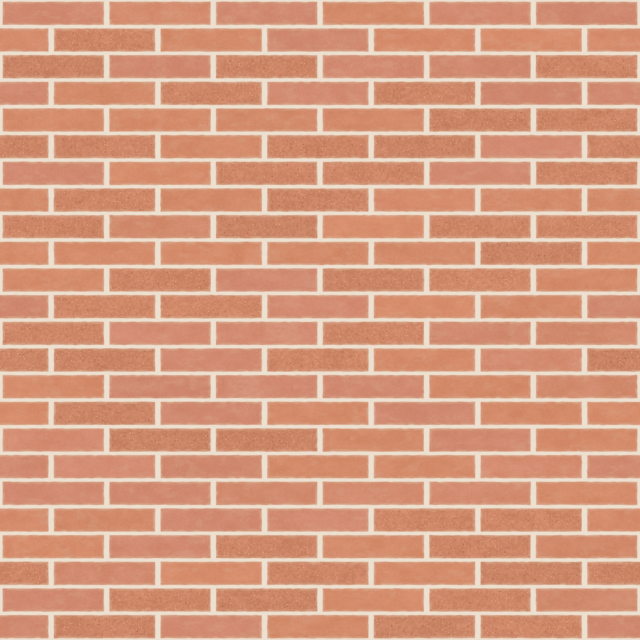
Write a three.js fragment shader that draws this texture.

```glsl
// Running-bond wall of slim terracotta bricks with pale cream mortar.
varying vec2 vUv;

const vec2 BRICKS = vec2(6.0, 24.0);        // repeats across and down
const float ASPECT = 4.0;                   // brick pitch, in row heights
const float ROW_SHIFT = 0.52;               // offset of alternate rows
const vec2 HALF_BRICK = vec2(1.895, 0.43);  // in row heights
const float EDGE_SOFTNESS = 0.035;

const vec3 MORTAR = vec3(0.932, 0.885, 0.822);
const vec3 MORTAR_SHADE = vec3(0.90, 0.83, 0.76);
const vec3 ORANGE_CLAY = vec3(0.833, 0.547, 0.418);
const vec3 PINK_CLAY = vec3(0.822, 0.543, 0.445);
const vec3 GRAINY_CLAY = vec3(0.802, 0.528, 0.405);
const vec3 WORN_RIM = vec3(0.84, 0.65, 0.54);
const vec3 SPECK = vec3(0.89, 0.69, 0.56);

float hash(vec2 p) {
  vec3 q = fract(p.xyx * vec3(0.1031, 0.1030, 0.0973));
  q += dot(q, q.yzx + 33.33);
  return fract((q.x + q.y) * q.z);
}

float noise(vec2 p) {
  vec2 i = floor(p);
  vec2 f = fract(p);
  f = f * f * (3.0 - 2.0 * f);
  float low = mix(hash(i), hash(i + vec2(1.0, 0.0)), f.x);
  float high = mix(hash(i + vec2(0.0, 1.0)), hash(i + 1.0), f.x);
  return mix(low, high, f.y);
}

float fbm(vec2 p) {
  float sum = 0.0;
  float gain = 0.5;
  for (int i = 0; i < 4; i++) {
    sum += gain * noise(p);
    p = p * 2.03 + 17.3;
    gain *= 0.5;
  }
  return sum / 0.9375;
}

float boxDistance(vec2 p, vec2 halfSize, float radius) {
  vec2 d = abs(p) - halfSize + radius;
  return length(max(d, 0.0)) + min(max(d.x, d.y), 0.0) - radius;
}

// Small round dots, at most one in each grid cell
float specks(vec2 p, float density) {
  vec2 cell = floor(p);
  vec2 jitter = 0.3 + 0.4 * vec2(hash(cell + 7.1), hash(cell + 23.7));
  float dot1 = 1.0 - smoothstep(0.1, 0.32, length(fract(p) - jitter));
  return dot1 * step(1.0 - density, hash(cell + 51.9));
}

vec3 brickColor(vec2 p, vec2 id, float dist) {
  float kind = hash(id + 3.7);
  float pink = smoothstep(0.25, 0.45, kind);
  float grainy = step(0.68, kind);
  vec2 s = p + 40.0 * vec2(hash(id + 11.3), hash(id + 29.1));

  // Base clay, firing tone and cloudy stains
  vec3 color = mix(mix(ORANGE_CLAY, PINK_CLAY, pink), GRAINY_CLAY, grainy);
  color *= 1.0 + 0.025 * (hash(id + 61.7) - 0.5);
  float cloud = fbm(s * vec2(1.7, 3.0)) - 0.5;
  color += cloud * mix(vec3(0.04, 0.06, 0.07), vec3(0.05), grainy);
  float smear = smoothstep(0.57, 0.78, fbm(s * vec2(2.4, 4.5) + 9.0));
  color = mix(color, WORN_RIM, 0.25 * smear * (1.0 - grainy));

  // Sandy grain, pits and pale specks
  color += (noise(s * 15.0) - 0.5) * mix(0.018, 0.055, grainy);
  color -= 0.05 * specks(s * 7.0, 0.14) * mix(0.25, 1.0, grainy);
  color = mix(color, SPECK, specks(s * 9.0 + 5.0, 0.12) * mix(0.06, 0.5, grainy));

  // Broken pale wear around the rim
  float rim = smoothstep(-0.12, -0.015, dist);
  float wear = smoothstep(0.25, 0.75, noise(s * vec2(5.0, 9.0)));
  return mix(color, WORN_RIM, rim * mix(0.25, 0.8, wear));
}

vec3 mortarColor(vec2 p, float dist) {
  float contact = 1.0 - smoothstep(0.0, 0.05, dist);
  float mottling = fbm(p * 5.0);
  return mix(MORTAR, MORTAR_SHADE, 0.3 * contact + 0.25 * mottling);
}

void main() {
  // Brick layout; ids wrap so that split bricks continue across the sides
  vec2 grid = vUv * BRICKS;
  float row = floor(grid.y);
  grid.x += ROW_SHIFT * (1.0 - mod(row, 2.0));
  vec2 id = vec2(mod(floor(grid.x), BRICKS.x), row);
  vec2 p = (fract(grid) - 0.5) * vec2(ASPECT, 1.0);

  // Slightly uneven brick outline
  float wobble = (noise(p * 6.0 + id * 13.0) - 0.5) * 0.022;
  float dist = boxDistance(p, HALF_BRICK, 0.03) + wobble;
  float mask = 1.0 - smoothstep(-EDGE_SOFTNESS, EDGE_SOFTNESS, dist);

  vec3 color = mix(mortarColor(p + id * 5.0, dist), brickColor(p, id, dist), mask);
  gl_FragColor = vec4(color, 1.0);
}
```
